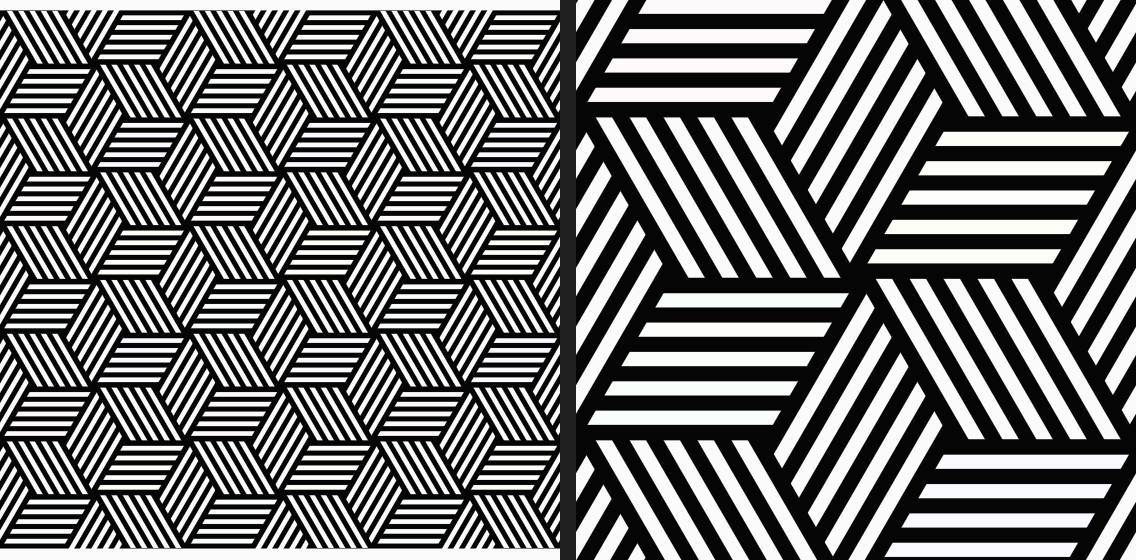
Left: the whole. Right: its middle third, enlarged.
Give the GLSL for this pattern, as a WebGL 2 fragment shader.

```glsl
#version 300 es
precision highp float;

uniform vec2 u_resolution;
out vec4 fragColor;

const float SIDE = 1.0 / 9.0;        // rhombus side; three repeats across
const float ROW_HEIGHT = 0.0961;     // height of one rhombus row
const float ROWS = 10.0;             // rows between the plain margins
const vec2 TOP_LEFT = vec2(0.0013, 0.9815);
const float BARS = 5.0;              // light bars in each rhombus
const float BAR_SHARE = 0.485;       // bar width as a share of the bar period
const float EDGE_SOFTNESS = 1.1;     // edge blend, in pixel widths
const float TINT_STRENGTH = 0.014;   // faint colour cast of the level bars
const vec3 TINT_PHASE = vec3(3.5, 0.5, 2.0);
const vec3 INK = vec3(0.018);
const vec3 PAPER = vec3(0.985);
const float TAU = 6.2831853;

float coverage(float signedDistance, float blend) {
  return clamp(0.5 + signedDistance / blend, 0.0, 1.0);
}

// Bars inside one rhombus; both coordinates run from 0 to 1 between its sides.
float rhombusBars(float across, float along, float blend) {
  float period = ROW_HEIGHT / (BARS + 0.5);
  float position = across * (BARS + 0.5) - 0.75;
  float nearest = clamp(round(position), 0.0, BARS - 1.0);
  float sideDistance = (0.5 * BAR_SHARE - abs(position - nearest)) * period;
  float endDistance = min(along, 1.0 - along) * ROW_HEIGHT;
  return coverage(sideDistance, blend) * clamp(endDistance / blend, 0.0, 1.0);
}

// Slow cycle of hue from row to row.
vec3 rowTint(float row) {
  return TINT_STRENGTH * cos(TAU * (row - TINT_PHASE) / 4.0);
}

void main() {
  vec2 uv = gl_FragCoord.xy / u_resolution;
  float blend = EDGE_SOFTNESS / min(u_resolution.x, u_resolution.y);

  // Coordinates across the three families of grid lines.
  float column = (uv.x - TOP_LEFT.x) / SIDE;
  float level = (TOP_LEFT.y - uv.y) / ROW_HEIGHT;
  float falling = column - 0.5 * level;
  float rising = column + 0.5 * level;
  vec3 cell = floor(vec3(level, falling, rising));
  vec3 local = fract(vec3(level, falling, rising));

  // Each point lies in one of three rhombi around a six-way corner.
  vec3 light = PAPER;
  float bars;
  if (mod(cell.x + cell.z, 3.0) == 2.0) {
    bars = rhombusBars(local.x, local.z, blend);
    light += rowTint(cell.x);
  } else if (mod(cell.y - cell.x, 3.0) == 0.0) {
    bars = rhombusBars(local.y, local.x, blend);
  } else {
    bars = rhombusBars(local.z, local.y, blend);
  }

  // Plain margins above and below.
  float insideBand = min(level, ROWS - level) * ROW_HEIGHT;
  vec3 color = mix(INK, light, bars);
  color = mix(PAPER, color, coverage(insideBand, blend));
  fragColor = vec4(color, 1.0);
}
```
